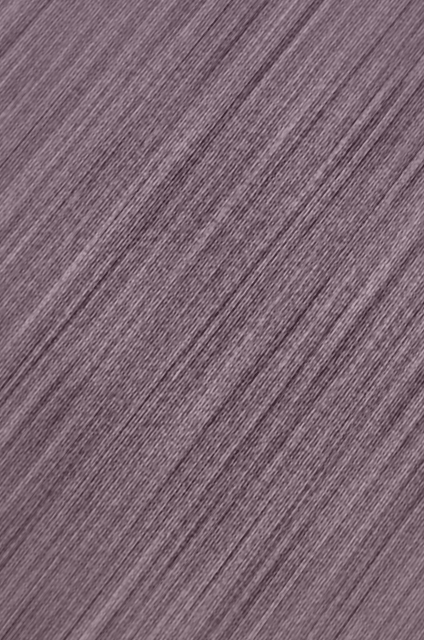
Give the GLSL for this texture, as a WebGL 1 fragment shader.

```glsl
precision highp float;
// Mauve woven cloth: fine diagonal threads with dark gaps, long thin streaks
// and scattered pale slubs. Anisotropic value noise is laid in thread space,
// and a shallow focus softens the fine detail away from the centre.

uniform vec2 u_resolution;

#define THREAD_DIR vec2(0.608, 0.794)
#define FAN 0.10
#define THREADS 178.0
#define BASE_TONE 0.500
#define THREAD_CONTRAST 0.21
#define GRAIN_CONTRAST 0.22
#define STREAK_CONTRAST 0.17
#define GAP_DEPTH 0.15
#define SLUB_LIGHT 0.09
#define SLUB_LANES 24.0
#define SHADE_CONTRAST 0.025

float hash(vec2 p) {
  vec3 q = fract(vec3(p.xyx) * 0.1031);
  q += dot(q, q.yzx + 33.33);
  return fract((q.x + q.y) * q.z);
}

float noise(vec2 p) {
  vec2 cell = floor(p);
  vec2 f = fract(p);
  f = f * f * (3.0 - 2.0 * f);
  float low = mix(hash(cell), hash(cell + vec2(1.0, 0.0)), f.x);
  float high = mix(hash(cell + vec2(0.0, 1.0)), hash(cell + 1.0), f.x);
  return mix(low, high, f.y);
}

// Coordinates along (x) and across (y) the threads, slightly fanned and bent.
vec2 threadSpace(vec2 p) {
  float along = dot(p, THREAD_DIR);
  float across = dot(p, vec2(THREAD_DIR.y, -THREAD_DIR.x));
  across *= 1.0 + FAN * along;
  across += 0.004 * (noise(vec2(along * 3.0, across * 5.0) + 40.0) - 0.5);
  return vec2(along, across) + 3.0;
}

// One thin, ragged yarn of random length in some cells of each lane.
float slub(vec2 t, float focus) {
  float y = t.y * SLUB_LANES;
  float lane = floor(y);
  float x = t.x * 1.7 + 9.0 * hash(vec2(lane, 5.0));
  vec2 cell = vec2(floor(x), lane);
  float pick = hash(cell + 17.0);
  float center = mix(0.25, 0.75, hash(cell + 31.0));
  float ragged = 0.6 + 0.8 * noise(vec2(t.x * 70.0, lane));
  float halfWidth = mix(0.05, 0.09, hash(cell + 53.0)) * ragged;
  float soft = mix(0.10, 0.04, focus);
  float body = 1.0 - smoothstep(halfWidth - soft, halfWidth + soft,
                                abs(fract(y) - center));
  float reach = mix(0.2, 0.5, hash(cell + 71.0));
  float ends = 1.0 - smoothstep(reach * 0.4, reach, abs(fract(x) - 0.5));
  return body * ends * smoothstep(0.45, 0.85, pick);
}

void main() {
  vec2 p = gl_FragCoord.xy / u_resolution.y;
  float aspect = u_resolution.x / u_resolution.y;
  vec2 t = threadSpace(p);

  // Focus falls off from the centre; detail fades when threads get sub-pixel.
  vec2 offCenter = (p - vec2(0.58 * aspect, 0.50)) * vec2(1.2, 1.0);
  float focus = mix(1.0, 0.48, smoothstep(0.20, 0.62, length(offCenter)));
  float detail = focus * smoothstep(1.2, 2.6, u_resolution.y / THREADS);

  // Threads: straight rounded profile, slight waver, fine beaded twist.
  float lanes = t.y * THREADS;
  float waver = noise(vec2(t.x * 130.0, lanes * 0.8)) - 0.5;
  float profile = 0.5 + 0.5 * cos(6.28318 * (lanes + 0.24 * waver));
  float grain = noise(vec2(t.x * 250.0, lanes * 2.0) + 7.0) - 0.5;

  // Streaks: thread-wide and slightly broader, with occasional deep gaps.
  float fine = noise(vec2(t.x * 4.0, lanes * 1.0) + 90.0) - 0.5;
  float broad = noise(vec2(t.x * 2.0, lanes * 0.4) + 150.0) - 0.5;
  float gap = noise(vec2(t.x * 3.0, lanes * 0.95) + 210.0);
  gap = smoothstep(0.64, 0.95, gap);
  float pale = slub(t, focus);

  float tone = BASE_TONE;
  tone += THREAD_CONTRAST * (profile - 0.5) * detail * (1.0 - 0.65 * pale);
  tone += GRAIN_CONTRAST * grain * detail;
  tone += STREAK_CONTRAST * (fine * mix(0.5, 1.0, focus) + 0.28 * broad);
  tone -= GAP_DEPTH * gap * mix(0.6, 1.0, focus) * (1.0 - pale);
  tone += SLUB_LIGHT * pale;

  // Gentle uneven light, darker at the lower left and cooler at the top.
  tone += SHADE_CONTRAST * (noise(p * 3.0 + 20.0) - 0.5);
  tone -= 0.03 * (1.0 - smoothstep(0.0, 0.45, length(p)));
  tone = clamp(tone, 0.22, 0.74);
  float cool = 0.012 * (p.y - 0.5);
  vec3 mauve = vec3(tone, tone - 0.079, tone - 0.038 + cool);
  gl_FragColor = vec4(mauve, 1.0);
}
```
